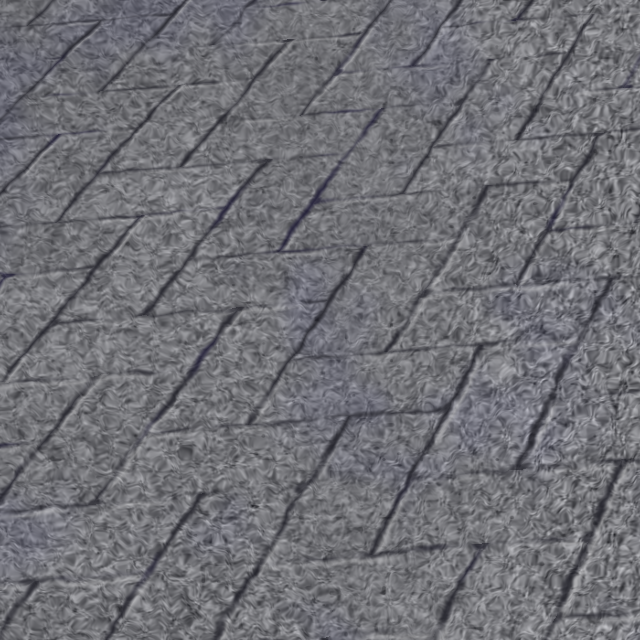
This texture is drawn by a Shadertoy shader. Its source:

```glsl
float hash(vec2 p) {
    vec3 q = fract(p.xyx * vec3(0.1031, 0.1030, 0.0973));
    q += dot(q, q.yzx + 33.33);
    return fract((q.x + q.y) * q.z);
}

float noise(vec2 p) {
    vec2 i = floor(p), f = fract(p);
    f = f * f * (3.0 - 2.0 * f);
    return mix(mix(hash(i), hash(i + vec2(1, 0)), f.x),
               mix(hash(i + vec2(0, 1)), hash(i + vec2(1, 1)), f.x), f.y);
}

vec2 rotate(vec2 p, float angle) {
    float c = cos(angle), s = sin(angle);
    return vec2(c * p.x + s * p.y, c * p.y - s * p.x);
}

// Canvas point to paving units, undoing the perspective
vec2 toGround(vec2 p) {
    const vec2 origin = vec2(0.573, 0.617);
    const vec2 across = vec2(0.1404, 0.0115);
    const vec2 away = vec2(0.0768, 0.1060);
    const float recession = 0.037;
    return inverse(mat2(across, away - recession * p)) * (p - origin);
}

// Herringbone of 2:1 pavers: xy is the paver's corner, zw its size
vec4 herringbone(vec2 g) {
    vec2 cell = floor(g);
    float k = mod(cell.y - cell.x, 4.0);
    vec2 size = k < 1.5 ? vec2(2, 1) : vec2(1, 2);
    if (k < 0.5) cell.x -= 1.0;
    if (k > 2.5) cell.y -= 1.0;
    return vec4(cell, size);
}

float band(float d, float halfWidth, float soft) {
    return 1.0 - smoothstep(halfWidth - soft, halfWidth + soft, d);
}

// Streaky mineral grain, centred on zero
float grain(vec2 p, float angle) {
    vec2 q = rotate(p, angle);
    q += 0.012 * (vec2(noise(p * 60.0), noise(p * 60.0 + 19.0)) - 0.5);
    return 0.13 * (noise(q * vec2(80, 135)) - 0.5)
         + 0.20 * (noise(rotate(q, 0.3) * vec2(135, 215) + 17.0) - 0.5)
         + 0.16 * (noise(rotate(q, -0.4) * vec2(210, 300) + 41.0) - 0.5);
}

void mainImage(out vec4 fragColor, in vec2 fragCoord) {
    const vec3 stoneColor = vec3(0.463, 0.465, 0.482);
    const vec3 blueStain = vec3(-0.022, -0.022, 0.008);
    const vec3 jointColor = vec3(0.19, 0.19, 0.22);
    const vec3 navyJoint = vec3(0.17, 0.16, 0.25);
    const vec3 rimColor = vec3(0.66, 0.66, 0.67);

    vec2 p = fragCoord / iResolution.xy;
    vec2 ground = toGround(p);
    vec2 aa = fwidth(ground);

    // Uneven paver edges
    vec2 wobble = vec2(noise(p * 24.0), noise(p * 24.0 + 70.0)) - 0.5;
    wobble += 0.6 * (vec2(noise(p * 75.0), noise(p * 75.0 + 30.0)) - 0.5);
    ground += 0.055 * wobble;
    vec4 paver = herringbone(ground);
    vec2 low = ground - paver.xy;
    vec2 high = paver.zw - low;
    vec2 edge = min(low, high);

    // Stone: tone per paver, broad shading, grain and stains
    float tone = 0.022 * (hash(paver.xy + 9.0) - 0.5);
    tone += 0.02 * (noise(p * 7.0) - 0.5) + 0.015 * (p.x - 0.5);
    tone -= 0.03 * smoothstep(0.6, 1.0, p.y) * (1.0 - p.x);
    float slant = smoothstep(0.3, 0.85, p.x + 0.2 * (noise(p * 5.0) - 0.5));
    float contrast = mix(0.72, 1.35, clamp(0.75 * p.x + 0.45 * (1.0 - p.y), 0.0, 1.0));
    tone += contrast * mix(grain(p, -0.1), grain(p, 0.85), slant);
    float pits = smoothstep(0.8, 0.97, noise(p * vec2(85, 110) + 5.0));
    tone -= 0.09 * contrast * pits;
    float stain = smoothstep(0.5, 0.9, 0.7 * noise(p * 6.0 + 23.0) + 0.3 * noise(p * 19.0));
    vec3 color = stoneColor + tone + blueStain * stain;

    // Pale worn rims on the left and upper edges
    float rimWear = smoothstep(0.38, 0.72, noise(p * 15.0 + 11.0));
    float leftRim = band(abs(low.x - 0.07), 0.02, 0.02 + aa.x);
    float topRim = band(abs(high.y - 0.08), 0.025, 0.025 + aa.y);
    float rim = max(0.8 * leftRim, 0.6 * topRim) * rimWear;
    color = mix(color, rimColor + 0.4 * tone, rim);

    // Joints: deep along the receding sides, faint and broken along the beds
    float wear = noise(p * 22.0 + 3.0);
    float clumps = noise(p * 48.0 + 8.0);
    float sideWidth = 0.016 + 0.028 * clumps;
    float bedWidth = 0.008 + 0.032 * clumps;
    float side = band(edge.x, sideWidth, 0.018 + aa.x) * mix(0.5, 1.0, smoothstep(0.1, 0.5, wear));
    float bed = band(edge.y, bedWidth, 0.018 + aa.y) * mix(0.15, 0.8, smoothstep(0.25, 0.8, wear));

    // Dark knots where joints meet
    float knotSize = 0.09 * smoothstep(0.4, 0.9, hash(floor(ground + 0.5) + 31.0));
    float knot = band(length(edge), knotSize, 0.035) * step(0.03, knotSize);
    float joint = max(max(side, bed), 0.85 * knot);
    vec3 fill = mix(jointColor, navyJoint, smoothstep(0.65, 0.9, noise(p * 9.0 + 50.0)));
    color = mix(color, fill + 0.25 * tone, joint);

    fragColor = vec4(clamp(color, 0.0, 1.0), 1.0);
}
```
